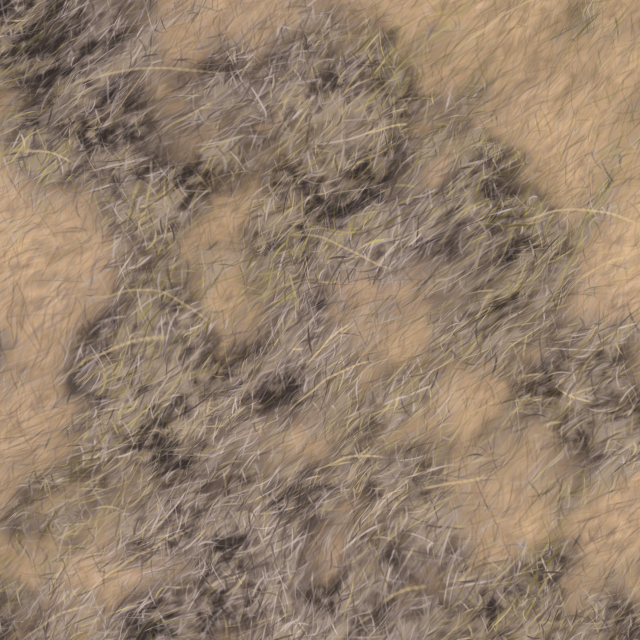
This texture is drawn by a Shadertoy shader. Its source:

```glsl
// Wind-combed dry grass and grey litter over patches of reddish soil.
#define LEAN 0.62
#define SOFTNESS 0.0014
#define LITTER_LAYERS 9
#define GRASS_LAYERS 8
#define STEM_COUNT 18
#define SOIL vec3(0.76, 0.63, 0.50)
#define SHADOW vec3(0.31, 0.26, 0.24)
#define LITTER_PALE vec3(0.80, 0.73, 0.70)
#define STRAW_DARK vec3(0.39, 0.33, 0.24)
#define STRAW_PALE vec3(0.80, 0.71, 0.54)
#define OLIVE vec3(0.58, 0.54, 0.29)
#define STEM_COLOR vec3(0.81, 0.71, 0.54)

vec4 hash4(vec2 p) {
    vec4 q = fract(p.xyxy * vec4(0.1031, 0.1030, 0.0973, 0.1099));
    q += dot(q, q.wzxy + 33.33);
    return fract((q.xxyz + q.yzzw) * q.zywx);
}

float noise(vec2 p) {
    vec2 i = floor(p), f = fract(p);
    f = f * f * (3.0 - 2.0 * f);
    float low = mix(hash4(i).x, hash4(i + vec2(1, 0)).x, f.x);
    float high = mix(hash4(i + vec2(0, 1)).x, hash4(i + vec2(1, 1)).x, f.x);
    return mix(low, high, f.y);
}

float fbm(vec2 p) {
    float sum = 0.0, gain = 0.533;
    for (int i = 0; i < 4; i++) {
        sum += gain * noise(p);
        p = p * 2.03 + 17.7;
        gain *= 0.5;
    }
    return sum;
}

// Coordinates along and across a direction
vec2 turn(vec2 p, float angle) {
    float c = cos(angle), s = sin(angle);
    return vec2(c * p.x + s * p.y, c * p.y - s * p.x);
}

float stroke(float dist, float halfWidth, float soft) {
    return 1.0 - smoothstep(halfWidth - soft, halfWidth + soft, dist);
}

// One blade per cell, painted over the colour below
void paintBlades(inout vec3 color, vec2 p, vec2 cell, float tilt, float width,
                 float seed, float cover, float grass, float green, float soft) {
    vec2 home = floor(p / cell);
    for (int j = -1; j <= 1; j++)
    for (int i = -1; i <= 1; i++) {
        vec2 id = home + vec2(i, j);
        vec4 place = hash4(id + seed * 17.3);
        vec4 look = hash4(id + seed * 17.3 + 91.7);
        vec2 d = turn(p - (id + place.xy) * cell, (place.z * 2.0 - 1.0) * tilt);
        float t = d.x / (cell.x * mix(0.3, 0.95, place.w));
        float bend = (look.x - 0.5) * 0.5 * cell.y * t * t;
        float halfWidth = width * mix(0.4, 1.0, look.y) * (1.0 - 0.5 * t * t);
        float alpha = stroke(abs(d.y + bend), halfWidth, soft);
        alpha *= 1.0 - smoothstep(0.5, 1.0, abs(t));

        vec3 litter = mix(SHADOW, LITTER_PALE, look.z);
        vec3 straw = mix(STRAW_DARK, STRAW_PALE, look.z);
        straw = mix(straw, OLIVE * (0.65 + 0.6 * look.z), green * look.y);
        vec3 blade = mix(litter, straw, step(look.w, grass));
        color = mix(color, blade, alpha * mix(0.25, 0.95, cover) * mix(0.45, 1.0, place.x));
    }
}

// Pale arching stems with beaded seed heads
void paintStems(inout vec3 color, vec2 p, float soft) {
    for (int i = 0; i < STEM_COUNT; i++) {
        vec4 place = hash4(vec2(i, 7.0));
        vec4 look = hash4(vec2(i, 53.0));
        vec2 d = turn(p - place.xy, mix(-0.2, 0.7, place.z));
        float reach = mix(0.04, 0.17, place.w * place.w);
        float t = d.x / reach;
        float curve = mix(0.03, 0.32, look.x) * reach;
        float slope = 2.0 * curve * t / reach;
        float dist = abs(d.y + curve * t * t) / sqrt(1.0 + slope * slope);
        float beads = 0.85 + 0.15 * cos(d.x * 600.0) * smoothstep(-0.4, 0.2, t);
        float alpha = stroke(dist, 0.0021 * beads, soft);
        alpha *= 1.0 - smoothstep(0.7, 1.0, abs(t));
        color = mix(color, STEM_COLOR, alpha * beads * mix(0.4, 0.9, look.y));
    }
}

void mainImage(out vec4 fragColor, in vec2 fragCoord) {
    vec2 p = fragCoord / iResolution.y;
    float soft = max(SOFTNESS, 0.6 / iResolution.y);
    vec2 flow = p + 0.05 * (vec2(noise(p * 5.0), noise(p * 5.0 + 40.0)) - 0.5);
    flow += 0.008 * (vec2(noise(p * 24.0), noise(p * 24.0 + 70.0)) - 0.5);
    vec2 along = turn(flow, LEAN);

    // Patch maps: ground cover, living grass, greener tufts
    float grain = fbm(along * vec2(55.0, 100.0));
    float clumps = fbm(along * vec2(15.0, 24.0) + 80.2);
    float ragged = 0.35 * (clumps - 0.5) + 0.25 * (grain - 0.5);
    float cover = smoothstep(0.33, 0.59, fbm(along * vec2(5.0, 7.5) + 3.1) + ragged);
    float grass = mix(0.15, 0.78, smoothstep(0.38, 0.64, fbm(along * vec2(2.2, 5.0) + 61.4) + ragged));
    float green = 0.75 * smoothstep(0.46, 0.72, fbm(along * vec2(3.0, 7.0) + 28.6));

    // Soil and shaded thatch
    vec3 soil = SOIL * (0.80 + 0.36 * grain);
    float lit = smoothstep(0.3, 0.7, 0.5 * clumps + 0.5 * grain);
    vec3 thatch = mix(SHADOW, vec3(0.60, 0.53, 0.47), lit);
    vec3 color = mix(soil, thatch, cover);

    // Long combed blades and short tangled litter, interleaved
    for (int i = 0; i < LITTER_LAYERS; i++) {
        float n = float(i);
        float angle = LEAN + 0.32 + 0.9 * (hash4(vec2(n, 5.0)).y - 0.5);
        float gaps = smoothstep(0.3, 0.6, noise(along * 40.0 + n * 9.7));
        paintBlades(color, turn(flow, angle) + n * 0.37, vec2(0.034, 0.026), 0.75,
                    0.0018, n + 1.0, cover * gaps, grass * 0.6, green, soft);
        if (i >= GRASS_LAYERS) continue;
        angle = LEAN + 0.6 * (hash4(vec2(n, 5.0)).x - 0.5);
        gaps = smoothstep(0.25, 0.65, noise(along * vec2(16.0, 40.0) + n * 7.3));
        paintBlades(color, turn(flow, angle) + n * 0.53, vec2(0.075, 0.026), 0.3,
                    0.0016, n + 21.0, cover * gaps, grass, green, soft);
    }
    paintStems(color, flow, soft);

    // Dark crevices, then broad light and shade
    color *= 1.0 - 0.3 * cover * (1.0 - smoothstep(0.3, 0.48, mix(clumps, grain, 0.4)));
    color *= 0.87 + 0.32 * mix(clumps, fbm(p * 5.0 + 9.0), 0.5);
    fragColor = vec4(color, 1.0);
}
```
